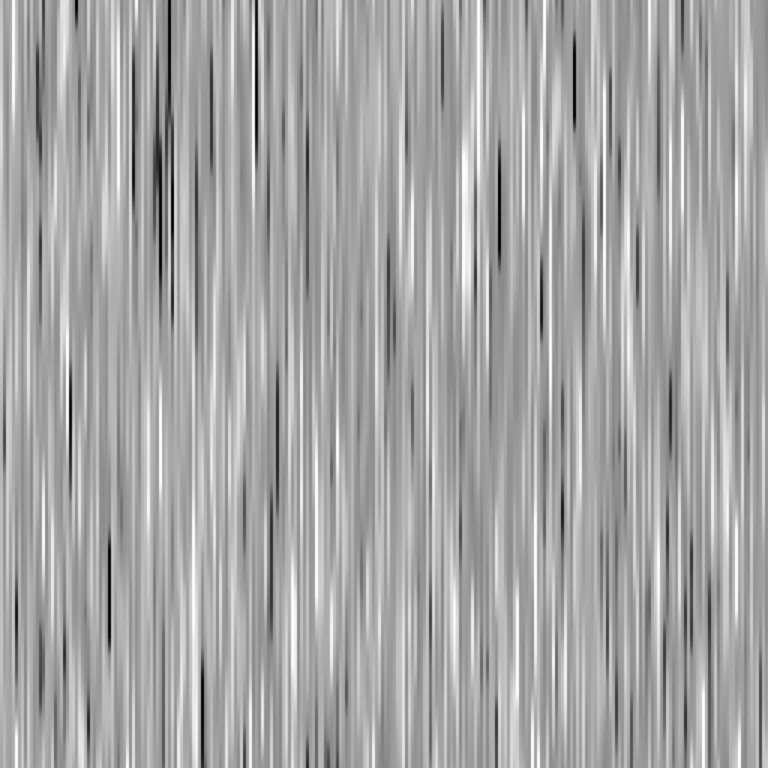
A Shadertoy shader for this texture:

```glsl
#define COLUMNS 256.0
#define COARSE_WIDTH 2.6
#define COARSE_WEIGHT 0.24
#define MIN_CELLS 3.5
#define MAX_CELLS 8.5
#define EDGE_SOFTNESS 0.34
#define BASE_GRAY 0.636
#define LIGHT_SPREAD 0.12
#define DARK_SPREAD 0.07
#define HIGHLIGHT_GAIN 0.06
#define SHADOW_START 1.55
#define SHADOW_GAIN 0.38

// Integer hash of a lattice point, from 0 to 1
float hash(vec2 p, uint seed) {
    uvec2 q = uvec2(ivec2(p) + 4096);
    uint h = q.x * 1597334677u ^ q.y * 3812015801u ^ seed * 2654435769u;
    h = (h ^ (h >> 16)) * 2246822519u;
    h = (h ^ (h >> 13)) * 3266489917u;
    h ^= h >> 16;
    return float(h >> 8) / 16777216.0;
}

// Roughly normal random value with unit variance
float bell(vec2 p, uint seed) {
    float sum = 0.0;
    for (uint k = 0u; k < 4u; k++) sum += hash(p, seed + k);
    return (sum - 2.0) * 1.732;
}

// Smooth noise along one column, with its own phase and streak length
float streak(float column, float y, uint seed) {
    float cells = mix(MIN_CELLS, MAX_CELLS, hash(vec2(column, -7.0), seed));
    float t = y * cells + 50.0 * hash(vec2(column, -9.0), seed);
    float cell = floor(t);
    float w = smoothstep(0.0, 1.0, t - cell);
    float a = bell(vec2(column, cell), seed);
    float b = bell(vec2(column, cell + 1.0), seed);
    return mix(a, b, w) / length(vec2(1.0 - w, w));
}

// Gray of a column: fine streaks over faint bands, with stretched tails
float tone(float column, float y) {
    float fine = streak(column, y, 11u);
    float coarse = streak(floor((column + 0.5) / COARSE_WIDTH), y, 53u);
    float g = (fine + COARSE_WEIGHT * coarse) / length(vec2(1.0, COARSE_WEIGHT));
    float light = max(g - 1.0, 0.0);
    float shadow = max(-g - SHADOW_START, 0.0);
    float gray = BASE_GRAY + g * (g > 0.0 ? LIGHT_SPREAD : DARK_SPREAD);
    gray += HIGHLIGHT_GAIN * light * light - SHADOW_GAIN * shadow;
    return clamp(gray, 0.0, 1.0);
}

void mainImage(out vec4 fragColor, in vec2 fragCoord) {
    vec2 uv = fragCoord / iResolution.xy;

    // Blend neighbouring columns across a soft edge
    float x = uv.x * COLUMNS - 0.5;
    float column = floor(x);
    float softness = max(EDGE_SOFTNESS, 0.5 * COLUMNS / iResolution.x);
    float edge = smoothstep(0.5 - softness, 0.5 + softness, x - column);
    float gray = mix(tone(column, uv.y), tone(column + 1.0, uv.y), edge);

    fragColor = vec4(vec3(gray), 1.0);
}
```
